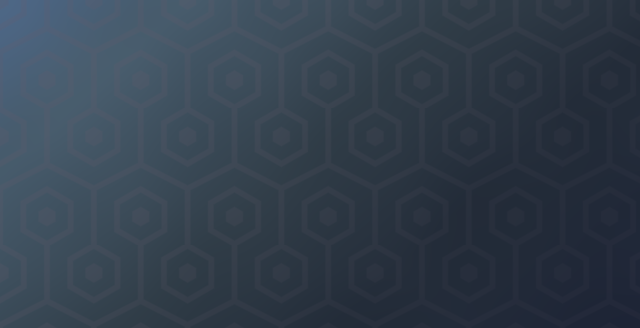
Reproduce this background procedurally as a WebGL 2 fragment shader.

```glsl
#version 300 es
precision highp float;
// Faint hexagon lattice over a diagonal slate-blue gradient.
// Each cell holds two ringed hexagons hung on stems from zigzag lines;
// a half-turn symmetry folds them into one. Lengths are canvas heights.

#define CELL vec2(0.2858, 0.416)
#define ORIGIN vec2(0.1433, 0.6698)
#define HEX_RISE 0.0859
#define RING_RADIUS 0.0722
#define CORE_RADIUS 0.0260
#define LINE_HALF 0.0088
#define ZIGZAG_AMP 0.0364
#define LINE_COLOR vec3(0.40, 0.355, 0.42)
#define LINE_ALPHA_LEFT 0.20
#define LINE_ALPHA_RIGHT 0.07
#define MOTTLE 0.012

uniform vec2 u_resolution;
out vec4 fragColor;

float hash(vec2 p) {
    return fract(sin(dot(p, vec2(127.1, 311.7))) * 43758.5);
}

float valueNoise(vec2 p) {
    vec2 i = floor(p), f = fract(p);
    f = f * f * (3.0 - 2.0 * f);
    vec2 e = vec2(0.0, 1.0);
    return mix(mix(hash(i), hash(i + e.yx), f.x),
               mix(hash(i + e.xy), hash(i + e.yy), f.x), f.y);
}

// Apothem of the pointy-topped hexagon through p
float hexRadius(vec2 p) {
    p = abs(p);
    return max(p.x, dot(p, vec2(0.5, 0.8660)));
}

// Signed distance to the lattice lines and hexagons
float latticeDistance(vec2 p) {
    vec2 q = p - ORIGIN;
    q.y -= CELL.y * round(q.y / CELL.y);
    if (q.y < 0.0) q = vec2(0.5 * CELL.x - q.x, -q.y);
    q.x = abs(q.x - CELL.x * round(q.x / CELL.x));

    // Ring and solid core
    float r = hexRadius(q - vec2(0.0, HEX_RISE));
    float d = min(abs(r - RING_RADIUS) - LINE_HALF, r - CORE_RADIUS);

    // Zigzag, peaking above the hexagon
    float slope = 4.0 * ZIGZAG_AMP / CELL.x;
    float above = q.y - (0.5 * CELL.y + ZIGZAG_AMP - slope * q.x);
    d = min(d, abs(above) / sqrt(1.0 + slope * slope) - LINE_HALF);

    // Stem from the neighbouring hexagon up to the zigzag valley
    float stem = max(abs(q.x - 0.5 * CELL.x) - LINE_HALF, above);
    return min(d, stem);
}

// Light blue at upper left, through slate, to navy at lower right
vec3 backdrop(float t) {
    vec3 c = mix(vec3(0.30, 0.40, 0.52), vec3(0.28, 0.36, 0.425),
                 smoothstep(0.0, 0.19, t));
    c = mix(c, vec3(0.19, 0.24, 0.282), clamp((t - 0.19) / 0.285, 0.0, 1.0));
    c = mix(c, vec3(0.14, 0.175, 0.225), clamp((t - 0.475) / 0.215, 0.0, 1.0));
    return mix(c, vec3(0.12, 0.147, 0.215), smoothstep(0.69, 1.0, t));
}

void main() {
    vec2 uv = gl_FragCoord.xy / u_resolution;
    vec2 p = gl_FragCoord.xy / u_resolution.y;
    float pixel = 1.0 / u_resolution.y;

    // Gradient with soft, broad unevenness
    float t = dot(vec2(uv.x, 1.0 - uv.y), vec2(0.65, 0.35));
    vec3 color = backdrop(t);
    color += MOTTLE * (valueNoise(p * 5.0) - 0.5);

    // Lines fade toward the dark side
    float line = 1.0 - smoothstep(-pixel, pixel, latticeDistance(p));
    float alpha = mix(LINE_ALPHA_LEFT, LINE_ALPHA_RIGHT, smoothstep(0.2, 0.85, t));
    fragColor = vec4(mix(color, LINE_COLOR, line * alpha), 1.0);
}
```
